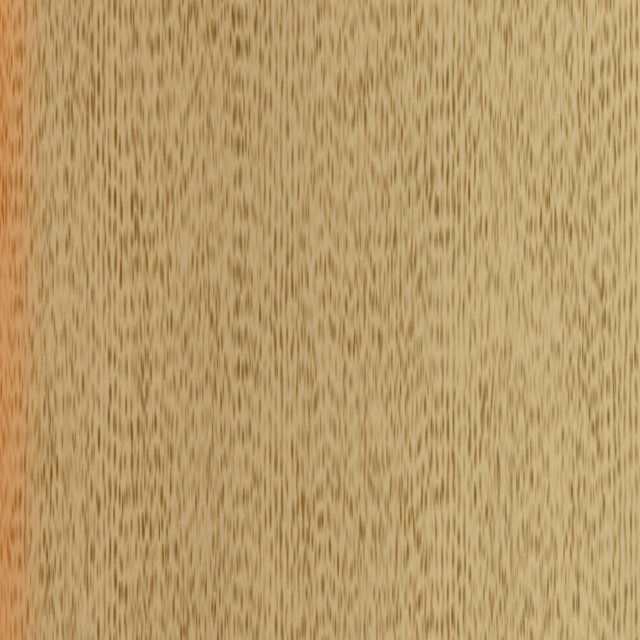
A WebGL 2 fragment shader for this texture:

```glsl
#version 300 es
precision highp float;

#define LAYERS 5
#define COLUMNS 108.0
#define ROWS 20.0
#define FLECK_WIDTH 0.0018
#define FLECK_LENGTH 0.017
#define FLECK_STRENGTH 0.68
#define TILT 0.012
#define BAND_COUNT 9.0
#define EDGE_WIDTH 0.085

uniform vec2 u_resolution;
out vec4 fragColor;

float hash(vec2 p) {
    return fract(sin(dot(p, vec2(127.1, 311.7))) * 43758.5453);
}

float valueNoise(vec2 p) {
    vec2 cell = floor(p);
    vec2 f = fract(p);
    f = f * f * (3.0 - 2.0 * f);
    float bottom = mix(hash(cell), hash(cell + vec2(1.0, 0.0)), f.x);
    float top = mix(hash(cell + vec2(0.0, 1.0)), hash(cell + vec2(1.0, 1.0)), f.x);
    return mix(bottom, top, f.y);
}

// One jittered, tapered fleck per cell; every column slides by its own offset
float fleckLayer(vec2 uv, float layer) {
    float x = uv.x * (COLUMNS + 3.7 * layer) + 0.37 * layer;
    float column = floor(x);
    float y = uv.y * ROWS + 7.0 * hash(vec2(column, layer + 11.0));
    vec2 id = vec2(column + 131.0 * layer, floor(y));

    vec2 jitter = vec2(hash(id), hash(id + 17.3)) - 0.5;
    vec2 offset = vec2(fract(x), fract(y)) - 0.5 - jitter * vec2(0.5, 0.25);
    offset /= vec2(COLUMNS + 3.7 * layer, ROWS);
    offset.x += offset.y * TILT * 2.0 * (hash(id + 41.9) - 0.5);

    float size = mix(0.65, 1.15, hash(id + 29.1));
    vec2 radius = vec2(FLECK_WIDTH * mix(0.75, 1.2, hash(id + 5.7)), FLECK_LENGTH * size);
    vec2 q = offset / radius;
    float shade = hash(id + 53.3);
    float border = smoothstep(0.0, 0.12, 0.5 - abs(fract(x) - 0.5))
                 * smoothstep(0.0, 0.1, 0.5 - abs(fract(y) - 0.5));
    return exp(-dot(q, q)) * mix(0.06, 1.0, shade * shade) * border;
}

void main() {
    vec2 uv = gl_FragCoord.xy / u_resolution;

    // Ground: tan turning to pale straw, with a warm left edge
    vec3 tan_ = vec3(0.765, 0.655, 0.475);
    vec3 straw = vec3(0.810, 0.725, 0.535);
    vec3 orange = vec3(0.815, 0.605, 0.390);
    float warmth = 1.0 - smoothstep(0.0, EDGE_WIDTH, uv.x);
    vec3 ground = mix(tan_, straw, smoothstep(0.2, 0.95, uv.x));
    ground = mix(ground, orange, warmth);

    // Soft vertical bands
    float band = valueNoise(vec2(uv.x * BAND_COUNT, uv.y * 1.5 + 3.0));
    ground *= 1.0 + 0.045 * (band - 0.5);

    // Flecks overlap and thicken in broad patches
    float clearness = 1.0;
    float patches = valueNoise(uv * vec2(14.0, 6.0) + 23.0);
    float density = FLECK_STRENGTH * mix(0.72, 1.22, patches) * mix(1.1, 0.88, uv.x);
    for (int i = 0; i < LAYERS; i++) {
        clearness *= 1.0 - min(density * fleckLayer(uv, float(i)), 0.95);
    }
    float darkness = 1.0 - clearness;

    vec3 fleckColor = mix(vec3(0.47, 0.31, 0.08), vec3(0.62, 0.32, 0.06), warmth);
    fragColor = vec4(mix(ground, fleckColor, darkness), 1.0);
}
```
